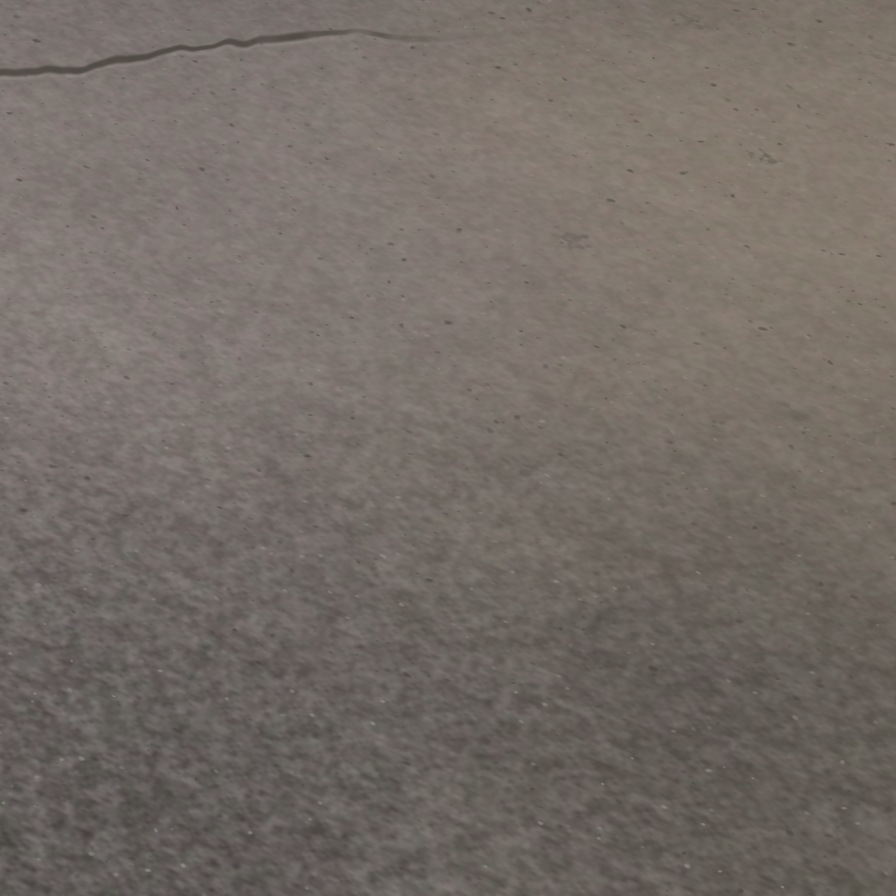
Give the GLSL for this texture, as a WebGL 1 fragment shader.

```glsl
precision highp float;
// Worn asphalt seen at a slant: a broad light-to-dark gradient, soft slanted
// grain that gets finer with distance, scattered pits and bright chips,
// a few dark stains and a thin crack near the far edge.
uniform vec2 u_resolution;

const vec3 NEAR_COLOR = vec3(0.388, 0.367, 0.349);
const vec3 FAR_COLOR = vec3(0.512, 0.475, 0.445);
const vec3 WARM_TINT = vec3(0.006, 0.001, -0.014);
const vec3 COOL_TINT = vec3(-0.004, -0.003, 0.012);
const vec3 CHIP_COLOR = vec3(0.66, 0.64, 0.62);
const vec3 PIT_COLOR = vec3(0.25, 0.235, 0.22);
const vec3 CRACK_COLOR = vec3(0.27, 0.25, 0.225);
const float GRAIN_ANGLE = -0.42;
const float GRAIN_SCALE = 82.0;
const float GRAIN_NEAR = 0.150;
const float GRAIN_FAR = 0.060;
const float CRACK_WIDTH = 0.0022;

float hash(vec2 p) {
  vec3 q = fract(vec3(p.xyx) * 0.1031);
  q += dot(q, q.yzx + 33.33);
  return fract((q.x + q.y) * q.z);
}

// Smooth value noise, centred on zero.
float noise(vec2 p) {
  vec2 i = floor(p);
  vec2 f = fract(p);
  f = f * f * (3.0 - 2.0 * f);
  float low = mix(hash(i), hash(i + vec2(1.0, 0.0)), f.x);
  float high = mix(hash(i + vec2(0.0, 1.0)), hash(i + 1.0), f.x);
  return mix(low, high, f.y) - 0.5;
}

float fbm(vec2 p) {
  float sum = 0.0;
  float weight = 0.55;
  for (int k = 0; k < 4; k++) {
    sum += weight * noise(p);
    p = mat2(1.6, 1.2, -1.2, 1.6) * p + 17.3;
    weight *= 0.5;
  }
  return sum;
}

// One soft spot in some of the cells; share is the part of cells filled.
float spots(vec2 p, float share, float seed) {
  vec2 cell = floor(p);
  vec2 id = cell + seed;
  vec2 center = 0.35 + 0.3 * vec2(hash(id + 3.7), hash(id + 8.1));
  float radius = mix(0.16, 0.34, hash(id + 14.9));
  float strength = mix(0.35, 1.0, hash(id + 21.3));
  float spot = 1.0 - smoothstep(radius * 0.2, radius, length(p - cell - center));
  return spot * strength * step(hash(id), share);
}

mat2 rotation(float a) {
  return mat2(cos(a), -sin(a), sin(a), cos(a));
}

void main() {
  vec2 uv = gl_FragCoord.xy / u_resolution;

  // Ground coordinates: detail shrinks and flattens towards the top.
  vec2 ground = vec2((uv.x - 0.5) * (1.0 + 0.25 * uv.y), uv.y * (1.0 + 0.35 * uv.y));
  vec2 slanted = rotation(GRAIN_ANGLE) * ground;
  slanted.y *= 1.65;

  // Broad light, tint and faint long streaks.
  float cloud = fbm(ground * vec2(3.0, 4.5) + 5.0);
  float light = smoothstep(0.16, 0.74, uv.y + 0.10 * cloud);
  light -= 0.30 * smoothstep(0.86, 1.02, uv.y + 0.08 * cloud);
  vec3 color = mix(NEAR_COLOR, FAR_COLOR, light);
  float warmth = smoothstep(0.15, 0.95, uv.x + 0.5 * cloud);
  color += mix(COOL_TINT, WARM_TINT, warmth) * mix(0.5, 1.0, light);
  color += 0.035 * cloud + 0.030 * fbm(slanted * vec2(6.0, 14.0) + 40.0);

  // Grain: strongest near the viewer and on the left.
  float nearness = 1.0 - smoothstep(0.0, 0.8, uv.y + 0.15 * (uv.x - 0.5));
  float contrast = mix(GRAIN_FAR, GRAIN_NEAR, nearness) * mix(1.15, 0.75, uv.x);
  float grain = 0.65 * noise(slanted * GRAIN_SCALE);
  grain += 0.45 * noise(slanted * GRAIN_SCALE * 1.9 + 31.0);
  grain += 0.35 * noise(slanted * GRAIN_SCALE * 0.45 + 67.0);
  color += contrast * grain;
  float hue = noise(slanted * GRAIN_SCALE * 0.6 + 90.0);
  color += hue * vec3(0.016, -0.006, 0.008);

  // Dark pits, bright chips and larger blurred stains.
  vec2 wobble = 0.25 * vec2(noise(slanted * 95.0), noise(slanted * 95.0 + 50.0));
  float pits = spots(slanted * 42.0 + wobble, 0.045, 11.0);
  pits = max(pits, 0.6 * spots(slanted * 66.0 + wobble, 0.07, 53.0));
  float chips = spots(slanted * 58.0 + wobble, 0.045, 131.0);
  float stains = spots(slanted * vec2(11.0, 13.0) + 2.0 * wobble, 0.07, 211.0);
  stains *= smoothstep(0.35, 0.8, uv.x) * smoothstep(0.25, 0.5, uv.y);
  color = mix(color, PIT_COLOR, 0.55 * pits);
  color = mix(color, CHIP_COLOR, chips * mix(0.28, 0.55, nearness));
  color = mix(color, PIT_COLOR, 0.35 * stains);

  // Crack with a pale lower lip, fading out to the right.
  float crackY = 0.918 + 0.115 * uv.x + 0.014 * noise(vec2(uv.x * 13.0, 4.0));
  crackY += 0.006 * noise(vec2(uv.x * 55.0, 9.0)) - 0.035 * smoothstep(0.35, 0.65, uv.x);
  float offset = uv.y - crackY;
  float fade = 1.0 - smoothstep(0.28, 0.58, uv.x + 0.15 * noise(uv.xx * 40.0));
  float width = CRACK_WIDTH * (1.3 + noise(vec2(uv.x * 30.0, 2.0)));
  float crack = 1.0 - smoothstep(width * 0.4, width * 1.7, abs(offset));
  float lip = 1.0 - smoothstep(0.0, 0.004, abs(offset + 0.006));
  color += 0.035 * lip * fade;
  color = mix(color, CRACK_COLOR, 0.75 * crack * fade);

  gl_FragColor = vec4(clamp(color, 0.0, 1.0), 1.0);
}
```
